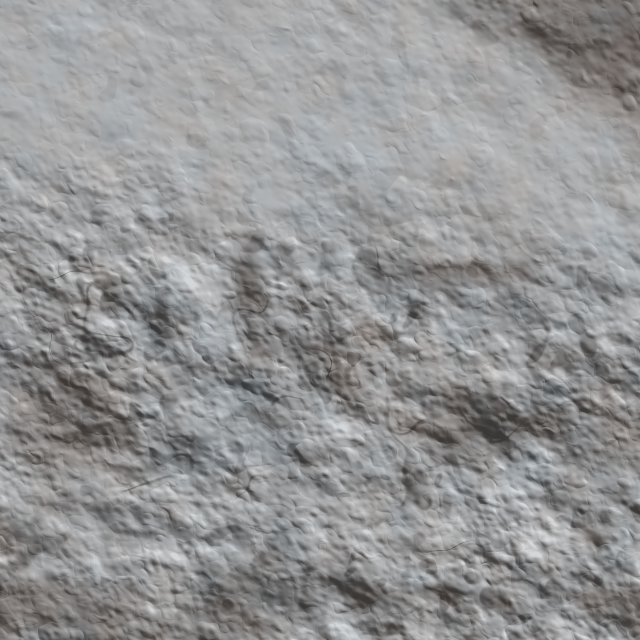
This texture is drawn by a Shadertoy shader. Its source:

```glsl
const vec2 LIGHT_DIR = vec2(0.50, 0.86);
const float GRAIN_ANGLE = -0.55;
const vec2 GRAIN_STRETCH = vec2(0.88, 1.10);
const float GRAIN_FREQ = 13.0;
const int GRAIN_OCTAVES = 4;
const float GRAIN_GAIN = 0.53;
const float STONE_FREQ = 30.0;
const float STONE_HEIGHT = 0.85;
const float SLOPE_STEP = 0.0022;
const float SLOPE_CONTRAST = 0.043;
const float SMOOTH_ROUGHNESS = 0.27;
const float DUST_TONE = 0.675;
const float ROCK_TONE = 0.605;
const float HOLLOW_DEPTH = 0.18;
const float CORNER_DEPTH = 0.24;
const float PIT_DEPTH = 0.13;
const float CREVICE_DEPTH = 0.16;
const float DARKEST = 0.22;
const float SHADOW_SOFTNESS = 0.05;
const vec2 BOULDER_POS = vec2(0.315, 0.51);
const vec2 BOULDER_SIZE = vec2(0.078, 0.100);
const float BOULDER_HEIGHT = 0.085;
const vec3 COOL_TINT = vec3(-0.017, 0.003, 0.018);
const vec3 WARM_TINT = vec3(0.023, -0.003, -0.019);

// Shaded hollows under the ledges: centre, radii
const int HOLLOW_COUNT = 10;
const vec4 HOLLOWS[HOLLOW_COUNT] = vec4[HOLLOW_COUNT](
    vec4(0.245, 0.49, 0.035, 0.045), vec4(0.39, 0.57, 0.035, 0.09),
    vec4(0.49, 0.44, 0.13, 0.05), vec4(0.74, 0.33, 0.19, 0.06),
    vec4(0.09, 0.35, 0.12, 0.08), vec4(0.12, 0.03, 0.30, 0.06),
    vec4(0.66, 0.065, 0.17, 0.022), vec4(0.37, 0.05, 0.08, 0.09),
    vec4(0.94, 0.06, 0.12, 0.03), vec4(0.70, 0.565, 0.14, 0.035));

mat2 rotation(float angle) {
    float c = cos(angle), s = sin(angle);
    return mat2(c, s, -s, c);
}

vec3 hash3(vec2 cell) {
    vec3 v = fract(cell.xyx * vec3(0.1031, 0.1030, 0.0973));
    v += dot(v, v.yxz + 33.33);
    return fract((v.xxy + v.yzz) * v.zyx);
}

// Cellular noise: x sums signed soft bumps, y is the tallest crisp stone
vec2 cellular(vec2 p, float coverage) {
    vec2 cell = floor(p);
    float sum = 0.0, stone = 0.0;
    for (int y = -1; y <= 1; y++) {
        for (int x = -1; x <= 1; x++) {
            vec2 neighbour = cell + vec2(x, y);
            vec3 rnd = hash3(neighbour + 71.0);
            vec2 offset = neighbour + rnd.xy - p;
            float d2 = dot(offset, offset);
            float falloff = max(1.0 - d2, 0.0);
            sum += (rnd.z * 2.0 - 1.0) * falloff * falloff * falloff;
            float radius = 0.75 * max(1.0 - (1.0 - rnd.z) / coverage, 0.01);
            stone = max(stone, radius - d2 / radius);
        }
    }
    return vec2(sum, stone);
}

float bumpNoise(vec2 p) { return cellular(p, 1.0).x; }

vec2 grainSpace(vec2 p) {
    return rotation(-GRAIN_ANGLE) * p * GRAIN_STRETCH;
}

float grainHeight(vec2 p) {
    vec2 q = grainSpace(p) * GRAIN_FREQ;
    float amplitude = 1.0 / GRAIN_FREQ, height = 0.0;
    for (int i = 0; i < GRAIN_OCTAVES; i++) {
        height += amplitude * bumpNoise(q);
        q = rotation(0.6) * q * 2.0 + 17.3;
        amplitude *= GRAIN_GAIN;
    }
    return height;
}

// Two sizes of stones with ragged outlines
float stoneHeight(vec2 p, float coverage) {
    vec2 q = grainSpace(p) * STONE_FREQ;
    q += 0.22 * vec2(bumpNoise(q * 2.3), bumpNoise(q * 2.3 + 50.0));
    float large = cellular(q, coverage).y;
    float small = cellular(rotation(0.5) * q * 1.9 + 23.0, coverage).y;
    return STONE_HEIGHT * (large + small / 1.9) / STONE_FREQ;
}

float boulderDome(vec2 p) {
    vec2 d = rotation(-0.3) * (p - BOULDER_POS) / BOULDER_SIZE;
    float dome = max(1.0 - dot(d, d), 0.0);
    return dome * dome;
}

float hollowShade(vec2 p) {
    float lit = 1.0;
    for (int i = 0; i < HOLLOW_COUNT; i++) {
        vec2 d = (p - HOLLOWS[i].xy) / HOLLOWS[i].zw;
        d.y += 0.35 * d.x;
        lit *= 1.0 - 0.9 * smoothstep(1.25, 0.2, length(d));
    }
    return 1.0 - lit;
}

void mainImage(out vec4 fragColor, in vec2 fragCoord) {
    vec2 p = fragCoord / iResolution.xy;
    vec2 q = grainSpace(p);

    // Broad zones: dusty slope, rough rock, dark upper corner
    vec2 warp = vec2(bumpNoise(p * 9.0), bumpNoise(p * 9.0 + 40.0));
    warp += 0.5 * vec2(bumpNoise(p * 26.0), bumpNoise(p * 26.0 + 90.0));
    vec2 warped = p + 0.028 * warp;
    float rock = smoothstep(0.86, 0.56, warped.y + 0.16 * warped.x);
    float corner = smoothstep(-0.06, 0.10, warped.y + 0.75 * warped.x - 1.52);
    float boulder = boulderDome(p + 0.012 * warp);
    float rough = mix(SMOOTH_ROUGHNESS, 1.0, max(rock, 0.6 * corner));
    rough *= 1.0 - 0.3 * smoothstep(0.1, 0.8, boulder);
    rough *= 1.0 + 0.3 * bumpNoise(p * 6.0 + 12.0);

    // Directional light on grains, stones and boulder
    vec2 toLight = p + SLOPE_STEP * LIGHT_DIR;
    float coverage = mix(0.4, 1.0, rock);
    float rise = rough * (grainHeight(p) - grainHeight(toLight));
    rise += sqrt(rough) * (stoneHeight(p, coverage) - stoneHeight(toLight, coverage));
    rise += BOULDER_HEIGHT * (boulder - boulderDome(toLight + 0.012 * warp));
    float slope = rise / SLOPE_STEP;
    float relief = SLOPE_CONTRAST * slope * (slope < 0.0 ? 1.3 : 0.85);

    // Shadow in hollows, small pits and broken crevices
    float hollow = hollowShade(warped) * (1.0 - 0.8 * smoothstep(0.0, 0.3, boulder));
    float pits = smoothstep(0.38, 0.75, bumpNoise(q * 36.0 + 1.2 * warp));
    float crevice = smoothstep(0.07, 0.0, abs(bumpNoise(q * 8.0 + 0.6 * warp)));
    crevice *= rock * smoothstep(0.1, 0.5, bumpNoise(p * 11.0 + 60.0) + 0.3 * hollow);
    float tone = mix(DUST_TONE, ROCK_TONE, rock) + relief;
    tone += 0.05 * rock * (bumpNoise(q * 4.5 + 5.0) + bumpNoise(q * 15.0 + 8.0));
    tone += 0.05 * smoothstep(0.0, 0.6, boulder);
    tone -= HOLLOW_DEPTH * hollow + CORNER_DEPTH * corner;
    tone -= PIT_DEPTH * pits * rough + CREVICE_DEPTH * crevice;
    tone = DARKEST + SHADOW_SOFTNESS * log(1.0 + exp((tone - DARKEST) / SHADOW_SOFTNESS));
    tone = min(tone, 0.84);

    // Cool lit dust, warm earth in the shade
    float warmth = 0.38 + 0.3 * bumpNoise(p * 5.0 + 31.0) + 0.3 * bumpNoise(q * 22.0 + 3.0);
    warmth += 0.45 * corner + 0.2 * hollow + 0.7 * (0.5 - tone);
    vec3 tint = mix(COOL_TINT, WARM_TINT, clamp(warmth, 0.0, 1.0));
    fragColor = vec4(tone + tint, 1.0);
}
```
